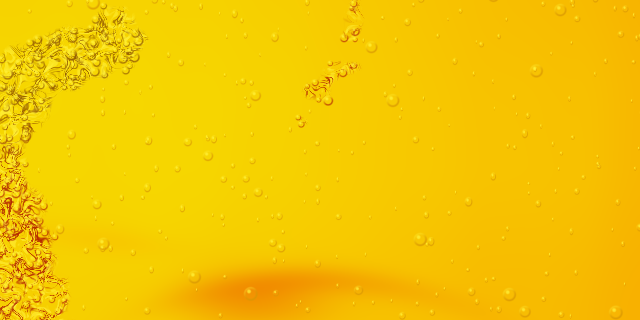
Reproduce this background procedurally as a Shadertoy shader.

```glsl
#define PALE vec3(0.965, 0.852, 0.0)
#define AMBER vec3(0.97, 0.715, 0.0)
#define GLOW vec3(0.94, 0.50, 0.0)
#define SHINE vec3(1.0, 0.94, 0.22)
#define DROP_SHADE vec3(0.84, 0.57, 0.0)
#define FROTH_RED vec3(0.70, 0.14, 0.0)
#define FROTH_OLIVE vec3(0.55, 0.32, 0.0)
#define DROP_SIZE 0.022
#define FROTH_CELL 0.05

vec3 hash3(vec2 p) {
    vec3 q = fract(vec3(p.xyx) * vec3(0.1031, 0.1030, 0.0973));
    q += dot(q, q.yxz + 33.33);
    return fract((q.xxy + q.yzz) * q.zyx);
}

float gradientNoise(vec2 p) {
    vec2 cell = floor(p), f = p - cell;
    vec2 u = f * f * f * (f * (f * 6.0 - 15.0) + 10.0);
    vec4 corner;
    for (int k = 0; k < 4; k++) {
        vec2 o = vec2(k % 2, k / 2);
        float angle = 6.2832 * hash3(cell + o + 71.0).x;
        corner[k] = dot(vec2(cos(angle), sin(angle)), f - o);
    }
    vec2 rows = mix(corner.xz, corner.yw, u.x);
    return mix(rows.x, rows.y, u.y);
}

// Distance to a capsule; z holds the radius at each end
float taperedCapsule(vec2 p, vec3 a, vec3 b) {
    vec2 axis = b.xy - a.xy;
    float k = clamp(dot(p - a.xy, axis) / dot(axis, axis), 0.0, 1.0);
    return length(p - a.xy - k * axis) - mix(a.z, b.z, k);
}

float frothDistance(vec2 p) {
    vec3 spine[5] = vec3[5](vec3(0.37, 0.88, 0.09), vec3(0.09, 0.77, 0.10),
        vec3(0.01, 0.53, 0.07), vec3(0.03, 0.28, 0.115), vec3(0.09, 0.0, 0.14));
    float d = 9.0;
    for (int i = 0; i < 4; i++) d = min(d, taperedCapsule(p, spine[i], spine[i + 1]));
    // Loose flecks near the top centre
    d = min(d, taperedCapsule(p, vec3(1.11, 0.98, 0.027), vec3(1.10, 0.90, 0.022)));
    d = min(d, taperedCapsule(p, vec3(0.98, 0.715, 0.032), vec3(1.10, 0.795, 0.018)));
    d = min(d, length(p - vec2(0.956, 0.62)) - 0.018);
    return d + 0.045 * gradientNoise(p * 17.0);
}

// Random bubble of a grid cell: centre, radius, chance
vec4 cellBubble(vec2 p, float cell, float maxRadius, float seed) {
    vec2 id = floor(p / cell);
    vec3 h = hash3(id + seed);
    float radius = maxRadius * mix(0.55, 1.0, fract(h.z * 17.3));
    return vec4(id * cell + mix(vec2(radius), vec2(cell - radius), h.xy), radius, h.z);
}

// Light and dark strength of a bubble lit from the upper left
vec2 bubbleTone(vec2 p, vec4 bubble, float narrow) {
    vec2 q = (p - bubble.xy) / bubble.z * vec2(narrow, 1.0);
    float len = length(q), soft = 1.0 / (iResolution.y * bubble.z);
    float inside = 1.0 - smoothstep(1.0 - soft, 1.0 + soft, len);
    float rim = smoothstep(0.55, 0.9, len) * inside;
    float side = dot(q, vec2(0.5, -0.85));
    float glint = 1.0 - smoothstep(0.1, 0.28 + soft, length(q - vec2(-0.25, 0.35)));
    float light = glint + rim * smoothstep(-0.2, 0.9, -side) * 0.4 + 0.06 * inside;
    return vec2(light, rim * smoothstep(-0.8, 0.7, side));
}

vec3 liquid(vec2 p) {
    float warmth = 0.08 + 0.64 * smoothstep(0.4, 1.9, p.x) + 0.26 * smoothstep(1.8, 2.05, p.x);
    warmth += 0.22 * (1.0 - smoothstep(0.0, 0.5, p.y)) + 0.12 * smoothstep(0.65, 1.1, p.y);
    warmth += 0.08 * gradientNoise(p * vec2(5.0, 1.5));
    vec3 color = mix(PALE, AMBER, clamp(warmth, 0.0, 1.15));

    // Arched glow at the bottom, with a thin wing to each side
    float crest = 0.16 - 0.35 * (p.x - 0.97) * (p.x - 0.97);
    vec2 core = (p - vec2(0.80, 0.06)) / vec2(0.23, 0.09);
    float wing = exp(-pow((p.y - crest + 0.035) / 0.045, 2.0) - pow((p.x - 1.0) / 0.42, 2.0));
    float glow = 0.65 * exp(-dot(core, core)) + 0.42 * wing;
    color = mix(color, GLOW, min(glow, 0.92));

    // Faint shadow beside the froth
    vec2 haze = (p - vec2(0.32, 0.25 - 0.12 * (p.x - 0.32))) / vec2(0.24, 0.045);
    return mix(color, AMBER, 0.35 * exp(-dot(haze, haze)));
}

void mainImage(out vec4 fragColor, in vec2 fragCoord) {
    vec2 p = fragCoord / iResolution.y;
    p.x *= 2.0 * iResolution.y / iResolution.x;
    vec3 color = liquid(p);

    // Scattered drops, each layer smaller, denser and more drawn out
    for (int i = 0; i < 4; i++) {
        float layer = float(i);
        vec4 drop = cellBubble(p, 0.18 / (1.0 + 0.38 * layer), DROP_SIZE * pow(0.72, layer), 13.0 + 29.0 * layer);
        float shown = step(drop.w, 0.42) * step(0.02, frothDistance(drop.xy));
        vec2 tone = bubbleTone(p, drop, 1.0 + 0.45 * layer * fract(drop.w * 41.0)) * shown;
        color = mix(color, DROP_SHADE, min(tone.y * 0.75, 1.0));
        color = mix(color, SHINE, min(tone.x * 0.75, 1.0));
    }

    // Froth: folded liquid threads at three scales
    float cool = smoothstep(0.35, 0.7, p.y) * (1.0 - smoothstep(0.6, 0.9, p.x));
    vec3 frothShade = mix(FROTH_RED, FROTH_OLIVE, cool);
    float froth = 1.0 - smoothstep(-0.03, 0.008, frothDistance(p));
    vec2 fold = vec2(gradientNoise(p * 19.0), gradientNoise(p * 19.0 + 40.0));
    for (int i = 0; i < 3; i++) {
        float scale = 24.0 * pow(1.6, float(i));
        vec2 q = p * scale + 2.6 * fold + 31.0 * float(i);
        float thread = 1.0 - smoothstep(0.02, 0.13, abs(gradientNoise(q)));
        float patches = smoothstep(-0.05, 0.25, gradientNoise(q * 0.45 + 17.0));
        float sheen = smoothstep(0.15, 0.38, gradientNoise(q * 1.2 + 9.0));
        color = mix(color, SHINE, 0.6 * froth * sheen);
        color = mix(color, frothShade, mix(0.85, 0.65, cool) * froth * thread * patches);
    }

    // Sparse glassy bubbles over the threads
    for (int i = 0; i < 3; i++) {
        float layer = float(i);
        vec2 shift = vec2(0.017, 0.011) * layer;
        vec4 bubble = cellBubble(p + shift, FROTH_CELL * (1.0 - 0.15 * layer), 0.019 - 0.003 * layer, 90.0 + 37.0 * layer);
        bubble.xy -= shift;
        float shown = step(bubble.w, 0.36) * step(frothDistance(bubble.xy), 0.008);
        vec2 tone = bubbleTone(p, bubble, 1.0) * shown;
        color = mix(color, frothShade, min(tone.y * 0.8, 1.0));
        color = mix(color, SHINE, min(tone.x * 0.75, 1.0));
    }
    fragColor = vec4(color, 1.0);
}
```
